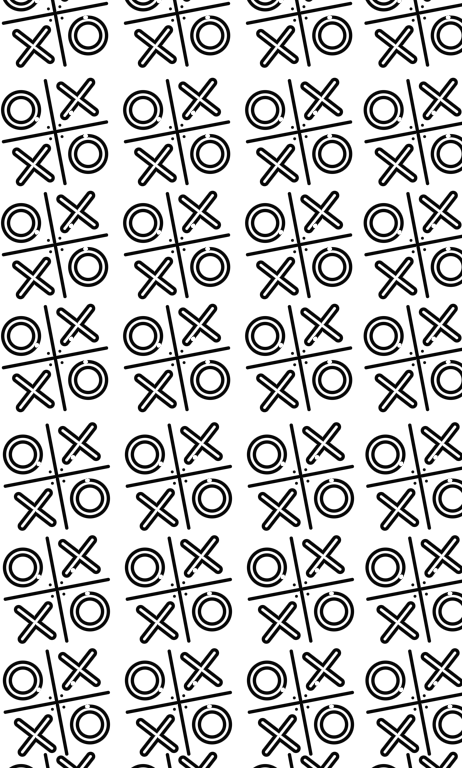
Write a WebGL 2 fragment shader that draws this pattern.

```glsl
#version 300 es
precision highp float;
// Tic-tac-toe boards with outlined noughts and crosses, tiled in black line art on white.

uniform vec2 u_resolution;
out vec4 outColor;

// Distance to a segment from a to b.
float segment(vec2 p, vec2 a, vec2 b) {
    vec2 pa = p - a, ba = b - a;
    return length(pa - ba * clamp(dot(pa, ba) / dot(ba, ba), 0.0, 1.0));
}

// Removes a small round gap from a stroke.
float cutGap(float d, vec2 p, vec2 centre) {
    return max(d, 2.4 - length(p - centre));
}

// Two concentric rings; the outer one is broken in direction gapDir.
float nought(vec2 p, vec2 gapDir) {
    float r = length(p);
    float outer = cutGap(abs(r - 18.3) - 1.65, p, 18.3 * gapDir);
    return min(outer, abs(r - 12.5) - 1.65);
}

// Outline of two crossed capsules.
float crossOutline(vec2 p) {
    vec2 arm = 21.0 * vec2(0.79, 0.613);
    vec2 other = vec2(arm.y, -arm.x);
    float body = min(segment(p, -arm, arm), segment(p, -other, other));
    return abs(body - 3.0) - 1.65;
}

// One board, centred where its two lines meet, with y pointing down.
float board(vec2 p) {
    float d = segment(p, vec2(-9.8, -51.3), vec2(9.7, 51.5)) - 1.65;
    d = min(d, segment(p, vec2(-51.5, 9.7), vec2(51.0, -10.0)) - 1.65);

    // Four dots around the meeting point
    vec2 q = mat2(0.982, 0.187, -0.187, 0.982) * p;
    d = min(d, length(abs(q) - 5.8) - 1.4);

    // Marks in the four corners
    d = min(d, nought(p - vec2(-34.0, -22.0), vec2(0.86, 0.51)));
    d = min(d, nought(p - vec2(32.8, 22.0), vec2(-0.14, -0.99)));
    d = min(d, crossOutline(p - vec2(-21.7, 33.0)));
    vec2 c = p - vec2(22.3, -33.0);
    return min(d, cutGap(crossOutline(c), c, vec2(-6.4, 13.9)));
}

void main() {
    // Canvas units: 460 across, 768 down from the top
    vec2 uv = gl_FragCoord.xy / u_resolution;
    vec2 p = vec2(uv.x, 1.0 - uv.y) * vec2(460.0, 768.0);
    float pixel = 768.0 / u_resolution.y;

    // Rows come in groups of three with a wider space between groups
    float d = 1e3;
    for (int row = -1; row < 7; row++) {
        float n = float(row);
        float group = floor(n / 3.0);
        float y = 132.0 + 344.5 * group + 113.0 * (n - 3.0 * group) - 15.0 * step(6.0, n);
        if (abs(p.y - y) > 65.0) continue;
        float drift = group == 1.0 ? 1.8 : 0.0;
        for (int col = 0; col < 4; col++) {
            float x = 55.0 + 121.5 * float(col) - 3.5 * step(3.0, float(col)) + drift;
            d = min(d, board(p - vec2(x, y)));
        }
    }

    float ink = 1.0 - smoothstep(-0.75, 0.75, d / pixel);
    outColor = vec4(mix(vec3(1.0), vec3(0.02), ink), 1.0);
}
```
